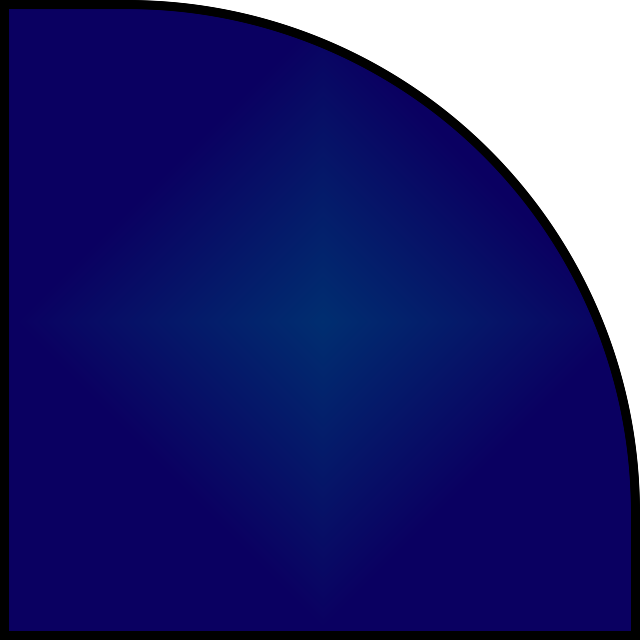
This background is drawn by a WebGL 2 fragment shader. Its source:

```glsl
#version 300 es
precision highp float;
// A deep blue panel with one large rounded corner, a black frame and a soft diamond glow.
uniform vec2 u_resolution;
out vec4 outColor;

// Signed distance to the unit square whose upper right corner is rounded
float panelDistance(vec2 p, float radius) {
    vec2 corner = p - (1.0 - radius);
    float rounded = length(max(corner, 0.0)) + min(max(corner.x, corner.y), 0.0) - radius;
    return max(rounded, max(-p.x, -p.y));
}

void main() {
    vec2 uv = gl_FragCoord.xy / u_resolution;
    float pixel = 1.0 / min(u_resolution.x, u_resolution.y);

    // Diamond glow, fading linearly with the taxicab distance
    vec2 offset = abs(uv - vec2(0.505, 0.497));
    float glow = max(1.0 - (offset.x + offset.y) / 0.48, 0.0);
    vec3 color = mix(vec3(0.04, 0.0, 0.38), vec3(0.0, 0.18, 0.44), glow);

    // Black frame inside the panel edge, white beyond it
    float d = panelDistance(uv, 0.8);
    color = mix(color, vec3(0.0), smoothstep(-0.5, 0.5, (d + 0.0143) / pixel));
    color = mix(color, vec3(1.0), smoothstep(-0.5, 0.5, d / pixel));

    outColor = vec4(color, 1.0);
}
```
